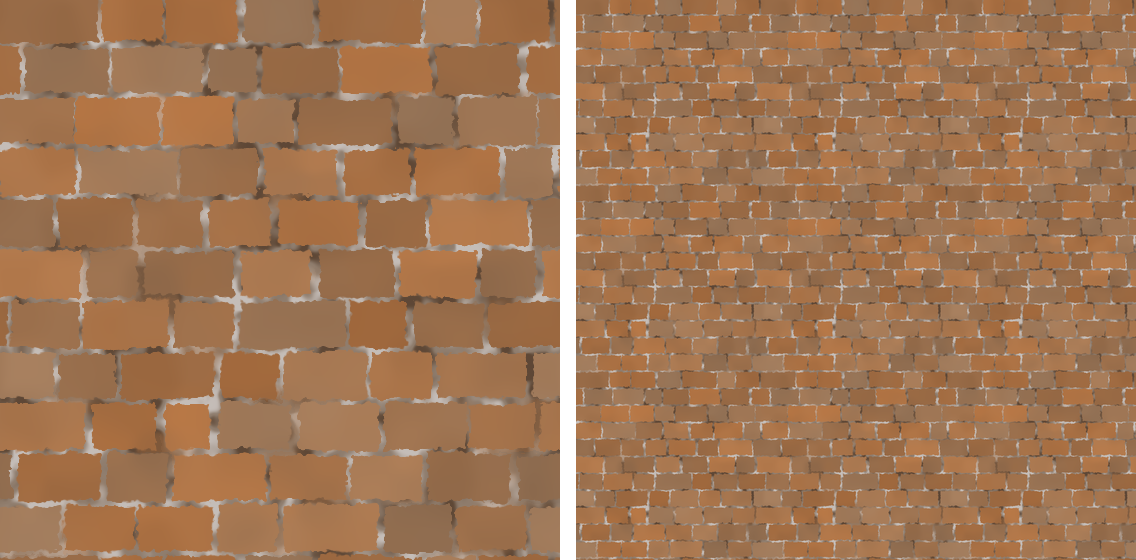
Left: one tile. Right: repeated 3 by 3.
Write a three.js fragment shader that draws this texture.

```glsl
varying vec2 vUv;

vec2 hash2(vec2 p) {
  vec3 q = fract(p.xyx * vec3(0.1031, 0.1030, 0.0973));
  q += dot(q, q.yzx + 33.33);
  return fract((q.xx + q.yz) * q.zy);
}

// Smooth cellular noise, wrapping after n cells
vec2 cellNoise(vec2 uv, float n) {
  vec2 p = uv * n;
  vec2 base = floor(p);
  vec2 sum = vec2(0.0);
  float total = 0.0;
  for (int j = -1; j <= 1; j++) {
    for (int i = -1; i <= 1; i++) {
      vec2 cell = base + vec2(float(i), float(j));
      vec2 id = mod(cell, n) + n;
      vec2 away = cell + 0.2 + 0.6 * hash2(id) - p;
      float weight = pow(max(1.44 - dot(away, away), 0.0), 4.0);
      sum += weight * hash2(id + 57.0);
      total += weight;
    }
  }
  return sum / total;
}

// Position of the upright joint k, in brick widths
float jointAt(float k, float row) {
  return k + 0.44 * (hash2(vec2(mod(k, 7.0) + 3.0, row + 19.0)).x - 0.5);
}

void main() {
  // Ragged outlines
  vec2 coarse = cellNoise(vUv, 52.0) - 0.5;
  vec2 fine = cellNoise(vUv, 115.0) - 0.5;
  vec2 grit = cellNoise(vUv, 230.0) - 0.5;
  vec2 uv = vUv + 0.005 * coarse + 0.006 * fine + 0.0035 * grit;
  uv.y += 0.0012 * sin(6.28318 * (3.0 * vUv.x + 2.0 * vUv.y));

  // Eleven courses of seven uneven bricks
  float v = uv.y * 11.0 - 0.12;
  float row = mod(floor(v), 11.0);
  float u = uv.x * 7.0 - 3.6 + 0.35 * row;
  float k = floor(u);
  if (u < jointAt(k, row)) k -= 1.0;
  else if (u > jointAt(k + 1.0, row)) k += 1.0;
  float left = jointAt(k, row);
  float right = jointAt(k + 1.0, row);
  vec2 brickId = vec2(mod(k, 7.0), row);
  vec2 sizeRand = hash2(brickId + 71.0);
  vec2 toneRand = hash2(brickId + 133.0);
  vec2 tiltRand = hash2(brickId + 211.0);

  // Slightly tilted brick with tight corners
  vec2 q = vec2((u - 0.5 * (left + right)) / 7.0, (fract(v) - 0.5) / 11.0);
  float tilt = 0.05 * (tiltRand.x - 0.5);
  q += tilt * vec2(-q.y, q.x);
  vec2 inset = vec2(0.001, 0.0018) + vec2(0.008, 0.0045) * sizeRand;
  vec2 halfSize = vec2((right - left) / 14.0, 0.5 / 11.0) - inset;
  vec2 e = abs(q) - halfSize + 0.003;
  float d = length(max(e, 0.0)) + min(max(e.x, e.y), 0.0) - 0.003;

  // Brick tone with soft clouds
  vec2 cloud = cellNoise(vUv, 13.0);
  vec3 orangeClay = vec3(0.68, 0.435, 0.245);
  vec3 greyClay = vec3(0.60, 0.47, 0.36);
  float grey = clamp(toneRand.x + 0.2 * (cloud.x - 0.5), 0.0, 1.0);
  vec3 brick = mix(orangeClay, greyClay, 0.08 + 0.84 * grey);
  brick *= 0.91 + 0.15 * toneRand.y + 0.07 * (cloud.y - 0.5);

  // Blotched mortar, from damp brown to pale grey
  vec2 blotch = cellNoise(vUv, 38.0);
  float pale = 0.55 * blotch.x + 0.45 * cloud.y + 0.25 * coarse.y;
  vec3 mortar = mix(vec3(0.37, 0.28, 0.21), vec3(0.56, 0.49, 0.43), smoothstep(0.25, 0.5, pale));
  mortar = mix(mortar, vec3(0.77, 0.74, 0.72), smoothstep(0.5, 0.8, pale));

  // Crisp edges, with clay smeared over some joints
  float soft = mix(0.0008, 0.0022, smoothstep(0.5, 0.85, blotch.y));
  float cover = smoothstep(-soft, soft, d) * (1.0 - 0.5 * smoothstep(0.55, 0.85, cloud.x));
  gl_FragColor = vec4(mix(brick, mortar, cover), 1.0);
}
```
